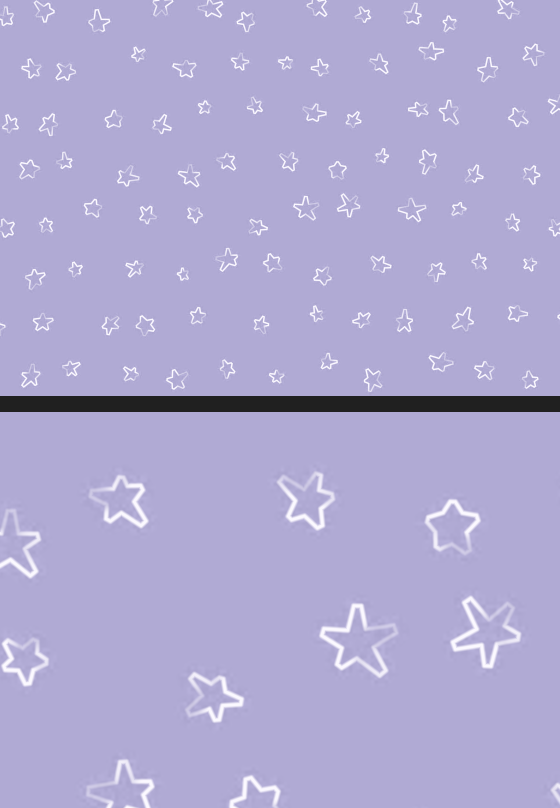
Top: the whole. Bottom: its middle third, enlarged.
Reproduce this pattern procedurally as a Shadertoy shader.

```glsl
// Small hand-drawn star outlines scattered over a flat lavender ground.
// A staggered, jittered grid places the stars; each is a wobbly closed line
// with uneven arms, blunt tips and a pen pressure that fades around it.
#define CELL 0.129          // grid pitch, in canvas heights
#define JITTER 0.46         // placement freedom inside a cell
#define SIZE_MIN 0.0145     // smallest star radius
#define SIZE_MAX 0.0265     // largest star radius
#define VALLEY 0.53         // inner radius relative to the tips
#define TIP_BLUNT 0.10      // half angle of the rounded tips
#define LINE_HALF 0.0017    // half width of the pen line
#define SOFTNESS 0.0014     // softness of the line edge
#define GRAIN 0.026         // strength of the mottling near the lines

const float TAU = 6.2831853;
const vec3 LAVENDER = vec3(0.69, 0.667, 0.831);
const vec3 CHALK = vec3(0.985, 0.975, 1.0);

float hash(vec2 p) {
    vec3 q = fract(vec3(p.xyx) * 0.1031);
    q += dot(q, q.yzx + 33.33);
    return fract((q.x + q.y) * q.z);
}

float valueNoise(vec2 p) {
    vec2 i = floor(p), f = fract(p);
    f = f * f * (3.0 - 2.0 * f);
    return mix(mix(hash(i), hash(i + vec2(1, 0)), f.x),
               mix(hash(i + vec2(0, 1)), hash(i + vec2(1, 1)), f.x), f.y);
}

float segmentDistance(vec2 p, vec2 a, vec2 b) {
    vec2 pa = p - a, ba = b - a;
    return length(pa - ba * clamp(dot(pa, ba) / dot(ba, ba), 0.0, 1.0));
}

// Outline corner: two corners make a blunt tip, the third is the valley
vec2 starCorner(int index, vec2 seed, float tilt) {
    int k = index % 15;
    float arm = float(k / 3);
    int part = k % 3;
    float wobble = hash(seed + vec2(arm * 7.0 + 3.0, 51.0)) - 0.5;
    float reach = hash(seed + vec2(arm * 5.0 + 11.0, 87.0));
    float angle = tilt + TAU * arm / 5.0;
    float radius = mix(0.85, 1.38, reach * reach);
    if (part == 2) {
        angle += TAU / 10.0 + 0.2 * wobble;
        radius = VALLEY * (1.0 + 0.3 * wobble);
    } else {
        angle += 0.3 * wobble + TIP_BLUNT * (part == 0 ? -1.0 : 1.0);
    }
    return radius * vec2(cos(angle), sin(angle));
}

float starDistance(vec2 p, vec2 seed, float tilt) {
    float d = 1e3;
    vec2 a = starCorner(0, seed, tilt);
    for (int k = 1; k <= 15; k++) {
        vec2 b = starCorner(k, seed, tilt);
        d = min(d, segmentDistance(p, a, b));
        a = b;
    }
    return d;
}

void mainImage(out vec4 fragColor, in vec2 fragCoord) {
    vec2 p = fragCoord / iResolution.y;
    float edge = max(SOFTNESS, 0.7 / iResolution.y);
    float ink = 0.0, halo = 0.0;
    float row0 = floor(p.y / CELL);

    // Stars of the surrounding cells
    for (int j = -1; j <= 1; j++) {
        float row = row0 + float(j);
        float stagger = 0.5 * mod(row, 2.0);
        float column0 = floor(p.x / CELL - stagger);
        for (int i = -1; i <= 1; i++) {
            vec2 cell = vec2(column0 + float(i), row);
            vec2 seed = cell * 13.0 + 400.0;
            vec2 shift = vec2(hash(seed), hash(seed + 5.0)) - 0.5;
            vec2 center = (cell + vec2(stagger, 0.0) + 0.5 + JITTER * shift) * CELL;
            vec2 q = p - center;
            if (dot(q, q) > 0.003) continue;

            float size = mix(SIZE_MIN, SIZE_MAX, sqrt(hash(seed + 9.0)));
            float tilt = TAU / 4.0 + 1.1 * (hash(seed + 21.0) - 0.5);
            float d = size * starDistance(q / size, seed, tilt);

            // Pen pressure around the outline
            float around = atan(q.y, q.x) + TAU * hash(seed + 31.0);
            float wave = 0.65 * sin(around) + 0.35 * sin(3.0 * around + 2.0);
            float pressure = mix(0.4, 1.0, smoothstep(-0.75, 0.1, wave));
            float width = LINE_HALF * mix(0.75, 1.1, pressure);
            float line = 1.0 - smoothstep(width - edge, width + edge, d);
            ink = max(ink, line * pressure);
            halo = max(halo, 1.0 - smoothstep(0.004, 0.014, d));
        }
    }

    // Faint mottling of the ground close to the lines
    float grain = valueNoise(p * 330.0) - 0.5;
    vec3 color = LAVENDER + 2.0 * GRAIN * grain * halo;
    fragColor = vec4(mix(color, CHALK, ink), 1.0);
}
```
